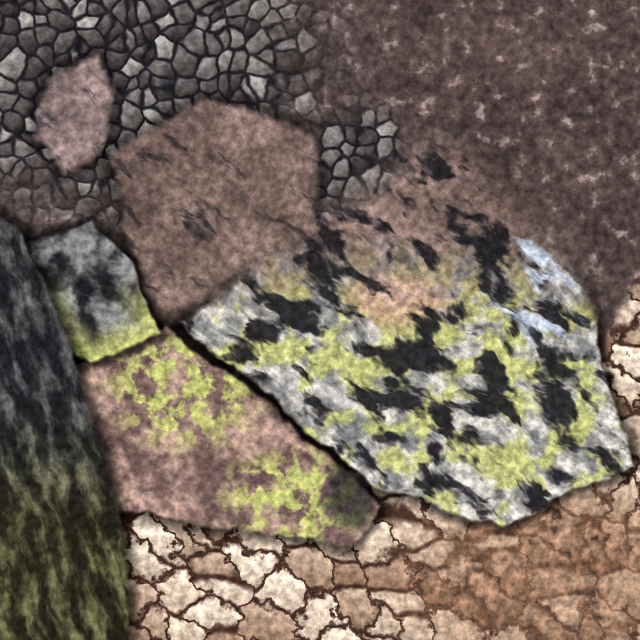
This texture is drawn by a WebGL 2 fragment shader. Its source:

```glsl
#version 300 es
precision highp float;
// Weathered rocks with lichen lying among soil, gravel and pale pebbles.
// Six-sided slabs with noise-warped outlines are layered over cellular stones;
// stretched gradient noise gives them streaks, stains and grain.
#define WARP .013
#define EDGE .004
#define SHADOW .6
#define GRAIN .36
#define CONTRAST 1.1
#define GRAVEL_SCALE 36.
#define PEBBLE_SCALE 17.
#define SOIL vec3(.36, .305, .295)
#define BROWN vec3(.49, .415, .39)
#define LICHEN vec3(.75, .76, .47)
#define STAIN vec3(.16, .155, .17)
#define PALE vec3(.83, .81, .78)
uniform vec2 u_resolution;
out vec4 fragColor;

vec2 hash22(vec2 p) {
  vec3 q = fract(p.xyx * vec3(.1031, .103, .0973));
  q += dot(q, q.yzx + 33.33);
  return fract((q.xx + q.yz) * q.zy);
}
float corner(vec2 cell, vec2 offset) {
  float a = 6.2832 * hash22(cell).x;
  return dot(vec2(cos(a), sin(a)), offset);
}
float gradientNoise(vec2 p) {
  vec2 i = floor(p), f = p - i, e = vec2(1, 0);
  vec2 u = f * f * f * (f * (f * 6. - 15.) + 10.);
  return mix(mix(corner(i, f), corner(i + e, f - e), u.x),
             mix(corner(i + e.yx, f - e.yx), corner(i + 1., f - 1.), u.x), u.y);
}
float fbm(vec2 p) {
  float sum = 0., amp = 1.;
  for (int k = 0; k < 4; k++) {
    sum += amp * gradientNoise(p);
    p = mat2(1.6, 1.2, -1.2, 1.6) * p + 17.3;
    amp *= .55;
  }
  return sum;
}
// Cellular stones: distance from the gap, random tone, slope to the light
vec3 stones(vec2 p) {
  vec2 cell = floor(p), f = p - cell;
  float near = 9., next = 9.;
  vec3 s = vec3(0);
  for (int k = 0; k < 9; k++) {
    vec2 g = vec2(k % 3, k / 3) - 1., h = hash22(cell + g), r = g + h - f;
    float d = length(r);
    next = min(next, max(near, d));
    if (d < near) {
      near = d;
      s.yz = vec2(fract(h.x * 7.3 + h.y * 3.1), dot(r, vec2(.5, -.8)));
    }
  }
  s.x = next - near;
  return s;
}
// Signed distance to a convex outline, corners counterclockwise in pairs
float slab(vec2 p, vec4 a, vec4 b, vec4 c) {
  vec2 v[6] = vec2[6](a.xy, a.zw, b.xy, b.zw, c.xy, c.zw);
  float d = -9.;
  for (int i = 0; i < 6; i++) {
    vec2 e = normalize(v[(i + 1) % 6] - v[i]);
    d = max(d, dot(p - v[i], vec2(e.y, -e.x)));
  }
  return d;
}
// Soft elliptical mask: centre, radii
float spot(vec2 p, vec4 s) {
  return smoothstep(1.2, .5, length((p - s.xy) / s.zw));
}
vec3 cover(vec3 under, vec3 top, float d, float soft, float shade) {
  under *= 1. - shade * smoothstep(.025, 0., d);
  return mix(under, top, smoothstep(soft, -soft, d));
}

void main() {
  vec2 p = gl_FragCoord.xy / min(u_resolution.x, u_resolution.y);
  float broad = fbm(p * 7.), fine = fbm(p * 34. + 5.), grit = fbm(p * 75.);
  vec2 w = p + WARP * vec2(fbm(p * 11. + 31.), fbm(p * 11. + 67.));
  vec2 q = mat2(.8, .6, -.6, .8) * w;
  float streak = fbm(q * vec2(10, 36)), patchy = fbm(w * 17. + 40.);
  // Soil, gravel and pebbles
  vec3 col = SOIL * (1. + .25 * (broad + fine)) + .2 * smoothstep(.25, .7, fine);
  vec3 s = stones(w * GRAVEL_SCALE);
  vec3 stone = mix(vec3(.31, .28, .28), vec3(.7, .69, .67), s.y * s.y) + .2 * s.z;
  stone = mix(STAIN, stone, smoothstep(.03, .3, s.x));
  col = mix(col, stone, max(spot(w, vec4(.17, .9, .38, .26)), spot(w, vec4(.56, .71, .1, .15))));
  s = stones(q * PEBBLE_SCALE * vec2(.85, 1.2) + .3 * fine);
  stone = mix(vec3(.62, .5, .42), vec3(.94, .87, .79), s.y) + .2 * s.z;
  stone = mix(vec3(.29, .21, .18), stone, smoothstep(.02, .22, s.x));
  stone = mix(stone, vec3(.6, .46, .37) * (1. + .5 * fine), .6 * spot(w, vec4(.85, .1, .26, .16)));
  col = mix(col, stone, smoothstep(.03, -.03, w.y - .26 - .3 * smoothstep(.87, 1., w.x)));
  // Flat brown rocks
  vec3 brown = BROWN * (1. + .25 * (broad + patchy));
  brown = mix(brown, STAIN, .6 * smoothstep(.25, .6, streak));
  float d = slab(w, vec4(.17, .76, .21, .6), vec4(.26, .48, .5, .62), vec4(.49, .79, .32, .85));
  col = cover(col, brown, d, EDGE * 2., .4);
  d = slab(w, vec4(.08, .88, .05, .8), vec4(.1, .73, .16, .77), vec4(.18, .86, .15, .91));
  col = cover(col, brown * 1.1 + vec3(0, .01, .03), d, EDGE * 2., .4);
  // Pink rock with yellow growth, small dark rock above
  vec3 pink = mix(vec3(.45, .36, .35), vec3(.73, .61, .56), smoothstep(-.45, .5, patchy + .4 * streak));
  float growth = spot(w, vec4(.29, .4, .13, .11)) + spot(w, vec4(.46, .22, .13, .09));
  pink = mix(pink, LICHEN, growth * smoothstep(-.25, .2, fine));
  pink = mix(pink, STAIN, .75 * spot(w, vec4(.55, .23, .05, .06)));
  d = slab(w, vec4(.1, .42, .18, .2), vec4(.55, .15, .6, .21), vec4(.43, .36, .26, .49));
  col = cover(col, pink, d, EDGE, SHADOW);
  d = slab(w, vec4(.05, .62, .08, .47), vec4(.14, .43, .25, .48), vec4(.2, .6, .14, .65));
  vec3 dark = mix(STAIN, vec3(.55), smoothstep(-.45, .3, patchy));
  dark = mix(dark, LICHEN, smoothstep(-.06, 0., d) * smoothstep(.58, .49, w.y));
  col = cover(col, dark, d, EDGE, SHADOW);
  // Large streaked rock: pale face, lichen, brown top, black stains, gleam
  d = slab(w, vec4(.285, .495, .58, .245), vec4(.78, .175, .99, .27), vec4(.91, .56, .7, .8));
  vec3 rock = mix(vec3(.51), PALE, smoothstep(-.5, .35, streak + .3 * fine));
  float face = smoothstep(-.02, -.09, d), upper = smoothstep(.48, .66, w.y + .05 * patchy);
  rock = mix(rock, LICHEN, .85 * smoothstep(0., .45, patchy + .4 * fine + .25 * face));
  rock = mix(rock, brown, upper);
  rock = mix(rock, vec3(.78, .62, .55), .7 * spot(w, vec4(.62, .53, .09, .05)));
  float soot = smoothstep(.1, .03, abs(dot(w - vec2(.86, .5), vec2(.88, .48))));
  soot += spot(w, vec4(.43, .56, .15, .09)) + .7 * spot(w, vec4(.68, .38, .13, .14));
  rock = mix(rock, STAIN, .92 * smoothstep(.1, .5, fbm(q * vec2(14, 27) + 9.) + .45 * soot * face));
  rock = mix(rock, vec3(.76, .8, .86), spot(w, vec4(.84, .55, .08, .1)) * smoothstep(0., .4, streak));
  col = cover(col, rock, d, mix(EDGE, .04, upper), SHADOW * (1. - upper));
  // Dark ridged rock, greener towards the foot
  d = slab(w, vec4(-.1, .72, -.1, -.1), vec4(.195, -.1, .2, .14), vec4(.13, .4, .04, .63));
  float ridges = fbm(mat2(.96, -.28, .28, .96) * w * vec2(42, 11));
  dark = mix(STAIN, vec3(.43), smoothstep(-.4, .75, ridges + .3 * fine));
  dark *= mix(vec3(1), vec3(1.1, 1.1, .78), smoothstep(.4, .15, w.y));
  col = cover(col, dark, d, EDGE, SHADOW);
  // Grain and contrast
  col *= 1. + GRAIN * grit;
  fragColor = vec4(clamp((col - .45) * CONTRAST + .45, 0., 1.), 1);
}
```
